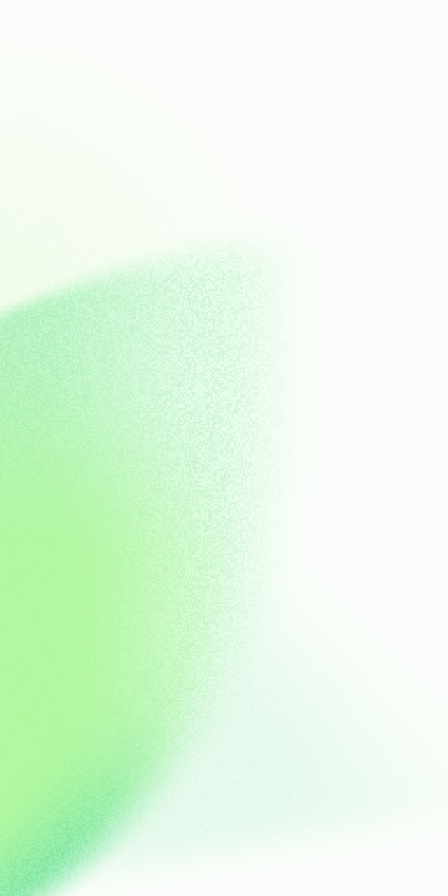
Give the GLSL for this background, as a Shadertoy shader.

```glsl
#define PAPER vec3(0.982, 0.994, 0.978)
#define LIME vec3(0.695, 0.972, 0.630)
#define SAGE vec3(0.710, 0.953, 0.755)
#define PALE_MINT vec3(0.865, 0.980, 0.885)
#define TEAL vec3(0.530, 0.910, 0.660)
#define MIST vec3(0.898, 0.978, 0.926)
#define HALO vec3(0.945, 0.990, 0.922)
#define GRAIN_CELLS 256.0
#define GRAIN_AMOUNT 0.078

float hash(vec2 p) {
    vec3 q = fract(vec3(p.xyx) * 0.1031);
    q += dot(q, q.yzx + 33.33);
    return fract((q.x + q.y) * q.z);
}

// Falls smoothly from one to zero between the two limits
float fade(float full, float none, float v) {
    return 1.0 - smoothstep(full, none, v);
}

void mainImage(out vec4 fragColor, in vec2 fragCoord) {
    // Canvas space: x in 0..1, y in 0..2
    vec2 p = fragCoord / iResolution.xy * vec2(1.0, 2.0);

    // Faint halo above the dome
    float halo = fade(0.0, 0.68, length(p - vec2(0.0, 1.32)));
    vec3 color = mix(PAPER, HALO, halo);

    // Pale mist in the lower right
    float floorLine = 0.175 * (p.x - 0.2);
    float ceilingLine = 0.75 - 0.89 * (p.x - 0.65);
    float mist = smoothstep(floorLine - 0.02, floorLine + 0.12, p.y)
               * fade(-0.48, 0.08, p.y - ceilingLine)
               * (1.0 - 0.55 * smoothstep(0.5, 1.1, p.x));
    color = mix(color, MIST, mist);

    // Dome: a crisp curved top and a soft right flank bending inward below
    float topEdge = 1.297 + 0.44 * p.x - 0.307 * p.x * p.x;
    float descent = max(1.4 - p.y, 0.0) / 1.4;
    float flank = 0.715 - 0.545 * pow(descent, 3.33);
    float inset = flank - p.x;
    float softness = mix(0.028, 0.075, smoothstep(0.0, 0.65, p.x));
    float dome = fade(-softness, softness, p.y - topEdge)
               * smoothstep(-0.01, mix(0.27, 0.16, descent), inset);

    // Dome colours: lime heart, sage crown, pale flank, teal lower rim
    float paleness = smoothstep(0.12, 0.62, p.x + 0.12 * smoothstep(0.7, 1.2, p.y));
    float rim = fade(0.08, 0.42, inset) * fade(0.05, 0.62, p.y) * fade(0.1, 0.6, p.x);
    vec3 body = mix(LIME, SAGE, smoothstep(0.70, 1.28, p.y));
    body = mix(body, PALE_MINT, paleness);
    body = mix(body, TEAL, rim);
    color = mix(color, body, dome);

    // Grain, strongest along the pale flank and the rim
    float speckle = hash(floor(p * GRAIN_CELLS)) - 0.5;
    float crown = smoothstep(0.75, 1.25, p.y);
    float strength = dome * (0.15 + max(max(paleness, rim), 0.7 * crown))
                   + 0.3 * mist * (1.0 - dome) + 0.25 * halo * (1.0 - dome);
    color += speckle * GRAIN_AMOUNT * strength * vec3(1.2, 0.5, 1.1);

    fragColor = vec4(clamp(color, 0.0, 1.0), 1.0);
}
```
